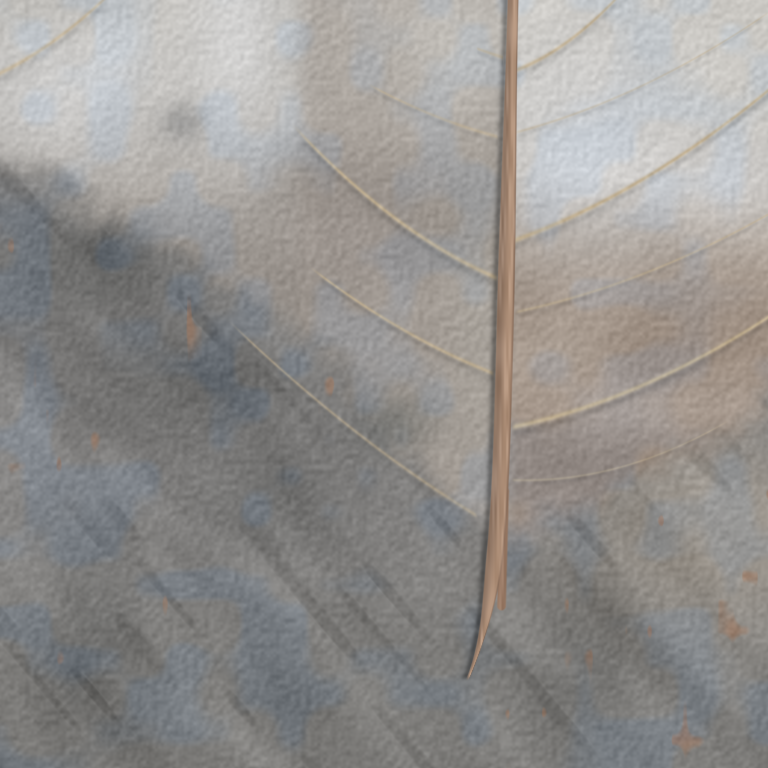
Give the GLSL for this texture, as a WebGL 1 fragment shader.

```glsl
precision highp float;
uniform vec2 u_resolution;

float hash(vec2 p) {
  p = fract(p * vec2(0.1031, 0.1137));
  p += dot(p, p.yx + 33.33);
  return fract((p.x + p.y) * p.x * 7.13 + p.y * 3.7);
}

float noise(vec2 p) {
  vec2 i = floor(p), f = fract(p);
  f = f * f * (3.0 - 2.0 * f);
  return mix(mix(hash(i), hash(i + vec2(1, 0)), f.x),
             mix(hash(i + vec2(0, 1)), hash(i + vec2(1, 1)), f.x), f.y);
}

float fbm(vec2 p) {
  float sum = 0.0, amp = 0.5;
  for (int i = 0; i < 4; i++) {
    sum += amp * noise(p);
    p = mat2(1.6, 1.2, -1.2, 1.6) * p + 7.3;
    amp *= 0.5;
  }
  return sum;
}

// Soft elliptical patch of colour
vec3 patchTint(vec3 col, vec2 p, vec2 centre, vec2 radius, vec3 tint, float amount) {
  vec2 q = (p - centre) / radius;
  return mix(col, tint, amount * exp(-dot(q, q)));
}

// Sagging vein from root to tip, with a shaded lower side
vec3 vein(vec3 col, vec2 p, vec2 root, vec2 tip, float sag, float width, float strength) {
  vec2 span = tip - root;
  float u = (p.x - root.x) / span.x;
  float y = root.y + span.y * u - 4.0 * sag * u * (1.0 - u);
  float slope = (span.y - 4.0 * sag * (1.0 - 2.0 * u)) / span.x;
  float d = (p.y - y) / sqrt(1.0 + slope * slope);
  float inside = smoothstep(-0.01, 0.01, u) * (1.0 - smoothstep(0.9, 1.02, u));
  float w = width * mix(1.1, 0.7, clamp(u, 0.0, 1.0));
  float shade = exp(-pow((d + 2.2 * w) / (1.8 * w), 2.0));
  float line = exp(-pow(d / w, 2.0));
  col *= 1.0 - 0.13 * shade * inside * strength;
  return mix(col, vec3(0.76, 0.69, 0.57), line * inside * strength);
}

float segmentDistance(vec2 p, vec2 a, vec2 b) {
  vec2 ab = b - a;
  return length(p - a - ab * clamp(dot(p - a, ab) / dot(ab, ab), 0.0, 1.0));
}

vec3 leafColour(vec2 p) {
  vec3 brown = vec3(0.60, 0.54, 0.49), pale = vec3(0.83, 0.83, 0.83);
  vec3 left = mix(vec3(0.60, 0.575, 0.55), vec3(0.75, 0.74, 0.72), smoothstep(0.62, 0.98, p.y));
  left = mix(left, vec3(0.64, 0.61, 0.58), 0.7 * smoothstep(0.37, 0.41, p.x));
  left = patchTint(left, p, vec2(0.31, 0.96), vec2(0.07, 0.18), pale, 0.8);
  left = patchTint(left, p, vec2(0.08, 0.88), vec2(0.16, 0.11), pale, 0.7);
  left = patchTint(left, p, vec2(0.24, 0.84), vec2(0.03, 0.025), vec3(0.54), 0.6);
  left = patchTint(left, p, vec2(0.60, 0.95), vec2(0.10, 0.10), vec3(0.77, 0.76, 0.74), 0.7);
  left = patchTint(left, p, vec2(0.45, 0.70), vec2(0.09, 0.10), vec3(0.56, 0.53, 0.51), 0.6);
  left = patchTint(left, p, vec2(0.63, 0.58), vec2(0.05, 0.22), vec3(0.67, 0.65, 0.62), 0.6);
  vec3 right = mix(brown, vec3(0.79, 0.78, 0.76), smoothstep(0.55, 0.88, p.y));
  right = patchTint(right, p, vec2(0.76, 0.82), vec2(0.13, 0.15), pale, 0.8);
  right = patchTint(right, p, vec2(0.96, 0.77), vec2(0.12, 0.07), pale, 0.6);
  right = patchTint(right, p, vec2(0.72, 0.54), vec2(0.08, 0.06), vec3(0.71, 0.67, 0.63), 0.5);
  right = patchTint(right, p, vec2(0.88, 0.47), vec2(0.20, 0.04), vec3(0.69, 0.64, 0.60), 0.7);
  return mix(left, right, smoothstep(0.64, 0.68, p.x));
}

vec3 groundColour(vec2 p) {
  vec3 dark = vec3(0.39, 0.39, 0.385);
  vec3 col = mix(vec3(0.49, 0.485, 0.475), vec3(0.52, 0.515, 0.51), smoothstep(0.1, 0.4, p.y));
  col = patchTint(col, p, vec2(0.13, 0.66), vec2(0.17, 0.08), dark, 0.8);
  col = patchTint(col, p, vec2(0.26, 0.50), vec2(0.14, 0.07), dark, 0.7);
  col = patchTint(col, p, vec2(0.35, 0.35), vec2(0.09, 0.07), dark, 0.6);
  col = patchTint(col, p, vec2(0.12, 0.17), vec2(0.07, 0.12), dark, 0.6);
  col = patchTint(col, p, vec2(0.77, 0.16), vec2(0.07, 0.11), dark, 0.7);
  col = patchTint(col, p, vec2(0.93, 0.31), vec2(0.19, 0.13), vec3(0.61, 0.58, 0.54), 0.9);
  // Diagonal folds
  vec2 along = vec2(dot(p, vec2(0.65, -0.76)), dot(p, vec2(0.76, 0.65)));
  float folds = fbm(along * vec2(6.0, 19.0)) - 0.47;
  float creases = smoothstep(0.73, 0.9, noise(along * vec2(7.0, 45.0) + 19.0));
  col += 0.17 * folds - 0.055 * creases;
  float flecks = smoothstep(0.87, 0.97, noise(p * vec2(65.0, 28.0) + 40.0));
  flecks *= smoothstep(0.58, 0.75, noise(p * 9.0 + 11.0));
  return mix(col, vec3(0.62, 0.46, 0.36), 0.6 * flecks);
}

vec3 midrib(vec3 col, vec2 p, float aa) {
  float t = 1.0 - p.y;
  float centre = 0.668 - 0.024 * t - 0.038 * pow(max(t, 0.0) / 0.885, 9.0);
  float width = mix(0.007, 0.011, smoothstep(0.0, 0.4, t)) * (1.0 - 0.85 * smoothstep(0.72, 0.89, t));
  float s = (p.x - centre) / width;
  float present = smoothstep(0.113, 0.122, p.y);
  float grain = noise(p * vec2(330.0, 24.0)) - 0.5;
  vec3 bark = mix(vec3(0.58, 0.48, 0.41), vec3(0.69, 0.57, 0.48), smoothstep(-0.7, 0.4, s));
  bark = mix(bark, vec3(0.47, 0.37, 0.31), 0.6 * smoothstep(0.65, 1.0, s)) + 0.12 * grain;
  float sliver = segmentDistance(p, vec2(0.657, 0.36), vec2(0.653, 0.211));
  col = mix(col, vec3(0.59, 0.47, 0.39) + 0.1 * grain, 1.0 - smoothstep(0.004, 0.006 + aa, sliver));
  col *= 1.0 - 0.35 * present * exp(-pow((p.x - centre + width + 0.002) / 0.005, 2.0));
  return mix(col, bark, present * (1.0 - smoothstep(width - aa, width + aa, abs(p.x - centre))));
}

void main() {
  vec2 p = gl_FragCoord.xy / u_resolution;
  float aa = 1.0 / u_resolution.y;

  // Leaf with its veins
  vec3 leaf = leafColour(p) + 0.09 * (fbm(p * 13.0) - 0.47);
  leaf = vein(leaf, p, vec2(0.673, 0.909), vec2(0.81, 1.01), 0.012, 0.0027, 0.8);
  leaf = vein(leaf, p, vec2(0.673, 0.828), vec2(1.01, 0.99), 0.018, 0.0018, 0.4);
  leaf = vein(leaf, p, vec2(0.670, 0.687), vec2(1.04, 0.916), 0.024, 0.0030, 0.9);
  leaf = vein(leaf, p, vec2(0.673, 0.594), vec2(1.04, 0.744), 0.018, 0.0020, 0.5);
  leaf = vein(leaf, p, vec2(0.668, 0.444), vec2(1.04, 0.614), 0.023, 0.0032, 0.9);
  leaf = vein(leaf, p, vec2(0.668, 0.375), vec2(0.95, 0.453), 0.022, 0.0018, 0.4);
  leaf = vein(leaf, p, vec2(0.647, 0.638), vec2(0.383, 0.835), 0.021, 0.0030, 0.85);
  leaf = vein(leaf, p, vec2(0.642, 0.514), vec2(0.405, 0.651), 0.011, 0.0025, 0.75);
  leaf = vein(leaf, p, vec2(0.648, 0.822), vec2(0.48, 0.89), 0.006, 0.0023, 0.5);
  leaf = vein(leaf, p, vec2(0.655, 0.925), vec2(0.62, 0.937), 0.0, 0.0025, 0.6);
  leaf = vein(leaf, p, vec2(-0.01, 0.90), vec2(0.145, 1.01), 0.010, 0.0030, 0.7);

  // Ragged boundary between lit leaf and shaded ground
  float edge = max(0.78 - 0.28 * p.x - 0.75 * p.x * p.x, 0.30 + 0.53 * (p.x - 0.68));
  float ragged = p.y - edge + 0.09 * (fbm(p * 17.0) - 0.47);
  vec3 col = mix(groundColour(p), leaf, smoothstep(-0.035, 0.04, ragged));
  col = patchTint(col, p, vec2(0.52, 0.45), vec2(0.05, 0.04), vec3(0.42, 0.43, 0.42), 0.5);
  col = vein(col, p, vec2(0.620, 0.329), vec2(0.30, 0.58), 0.014, 0.0024, 0.5);

  // Leathery grain and cool mottling
  float grain = noise(p * 150.0) - noise(p * 150.0 + vec2(0.5, -0.6));
  col += 0.06 * grain + 0.03 * (noise(p * 260.0) - 0.5);
  col += vec3(-0.025, 0.0, 0.03) * smoothstep(0.5, 0.8, noise(p * 21.0 + 5.0));
  gl_FragColor = vec4(clamp(midrib(col, p, aa), 0.0, 1.0), 1.0);
}
```
